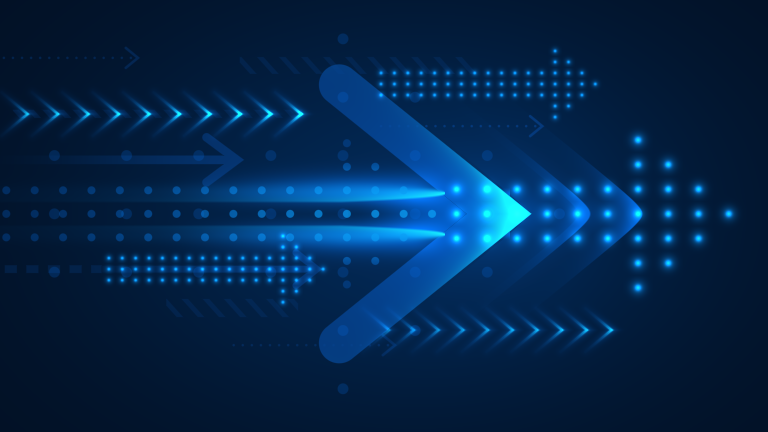
Give the GLSL for this background, as a Shadertoy shader.

```glsl
const vec3 EDGE = vec3(0.006, 0.06, 0.135);
const vec3 CENTRE = vec3(0.01, 0.155, 0.325);
const vec3 STEEL = vec3(0.025, 0.25, 0.54);
const vec3 BLUE = vec3(0.015, 0.44, 0.94);
const vec3 CYAN = vec3(0.09, 0.96, 1.0);
const vec2 TIP = vec2(123.0, 50.5);      // main arrow tip, in percent of height
const vec2 ARM = vec2(-37.0, 29.9);      // reach of one main arm
const float ARM_RADIUS = 4.7;
const float STREAK_END = -20.0;          // streak points, relative to TIP
const float STREAK_OFFSET = 4.8;
const vec2 SMALL_GRID = vec2(3.1, 2.55);
const float ROW_SLOPE = 1.2;

float pixel;

float fill(float d) { return smoothstep(pixel, -pixel, d); }
float bell(float x) { return exp(-x * x); }

// Mitred chevron pointing right: x = distance, y = position along an arm
vec2 chevron(vec2 p, vec2 reach, float radius) {
    vec2 dir = normalize(reach);
    vec2 q = vec2(p.x + radius / dir.y, abs(p.y));
    float h = min(dot(q, dir), length(reach));
    return vec2(length(q - dir * h) - radius, max(h, 0.0));
}

// Distance to dots laid out as an arrow: three-row tail, triangular head
float dotArrow(vec2 p, vec2 spacing, float tail) {
    float col = clamp(round(p.x / spacing.x), -tail, 3.0);
    float rows = col < 0.0 ? 1.0 : 3.0 - col;
    float row = clamp(round(p.y / spacing.y), -rows, rows);
    return length(p - vec2(col, row) * spacing);
}

// Soft bright dot with a halo
float glowDot(float d, float radius) {
    return bell(d / radius) + 0.4 * bell(d / (radius * 2.4));
}

// Row of thin glowing chevrons, brightest at their tips
float chevronRow(vec2 p, float spacing, float count) {
    float i = clamp(round((-p.x - abs(p.y) * ROW_SLOPE) / spacing), 0.0, count - 1.0);
    vec2 c = chevron(p + vec2(i * spacing, 0.0), vec2(-ROW_SLOPE, 1.0) * 5.0, 0.1);
    float line = exp(-c.y / 2.3) * bell(max(c.x, 0.0) / 0.28);
    float blur = 0.32 * exp(-c.y / 4.0) * bell(c.x / 1.0);
    return (line + blur) * (1.0 - 0.4 * i / count);
}

// Slanted strokes inside a box
float hatch(vec2 p, vec2 lo, vec2 hi, float spacing) {
    vec2 b = abs(p - 0.5 * (lo + hi)) - 0.5 * (hi - lo);
    float s = p.x + (p.y - lo.y) * 0.9;
    float stroke = abs(fract(s / spacing) - 0.5) * spacing - 0.75;
    return fill(max(stroke * 0.74, max(b.x, b.y)));
}

// Fine dotted line with a small arrowhead
float dottedArrow(vec2 p, float len) {
    float x = clamp(round(p.x / 2.1) * 2.1, -len, -2.1);
    float dots = length(p - vec2(x, 0.0)) - 0.28;
    return fill(min(dots, chevron(p, vec2(-2.8, 2.3), 0.3).x));
}

// Solid shaft with an open head
float solidArrow(vec2 p, vec2 reach, float radius, float len) {
    float shaft = max(abs(p.y) - radius, abs(p.x + 0.5 * len + 2.0) - 0.5 * len);
    return fill(min(shaft, chevron(p, reach, radius).x));
}

void mainImage(out vec4 fragColor, in vec2 fragCoord) {
    vec2 p = fragCoord * 100.0 / iResolution.y;
    pixel = 75.0 / iResolution.y;
    vec2 q = p - TIP;
    float side = abs(q.y);

    // Background
    vec2 v = (p - vec2(94.0, 50.0)) / vec2(78.0, 52.0);
    vec3 col = mix(EDGE, CENTRE, exp(-1.1 * dot(v, v)));

    // Faint hatching, dotted lines and large dots
    float faint = hatch(p, vec2(55.5, 82.9), vec2(110.0, 86.8), 5.1) * 0.6;
    faint += hatch(p, vec2(38.5, 26.6), vec2(69.0, 30.8), 4.9) * 0.6;
    faint += hatch(p, vec2(3.0, 72.7), vec2(70.0, 74.6), 3.5) * 0.6;
    faint += dottedArrow(p - vec2(32.4, 86.6), 33.0);
    faint += dottedArrow(p - vec2(126.0, 70.8), 38.0) * 1.7;
    faint += dottedArrow(p - vec2(91.9, 20.1), 38.0);
    col = mix(col, STEEL, min(faint * 0.38, 1.0));

    // Side arrows and dashes
    float solid = solidArrow(p - vec2(56.5, 63.0), vec2(-7.0, 5.2), 1.0, 56.0) * smoothstep(-5.0, 65.0, p.x);
    solid += solidArrow(p - vec2(74.6, 37.7), vec2(-4.8, 3.8), 0.8, 49.0) * smoothstep(5.0, 75.0, p.x);
    float dash = max(abs(fract(p.x / 5.0) - 0.5) * 5.0 - 1.4, abs(p.y - 37.7) - 0.9);
    solid += 0.4 * fill(max(dash, p.x - 23.5));
    col = mix(col, STEEL, min(solid * 0.65, 1.0));

    // Echoes of the tip
    for (int i = 0; i < 2; i++) {
        float x = q.x - 13.6 - 12.0 * float(i);
        vec2 echo = chevron(vec2(x - 2.5, sqrt(q.y * q.y + 4.0)), ARM, ARM_RADIUS);
        float shade = exp(min(echo.x, 0.0) / 5.0);
        col = mix(col, BLUE, 0.85 * fill(echo.x) * shade * exp(-echo.y / 7.5));
    }

    // Main arrow
    vec2 arm = chevron(q, ARM, ARM_RADIUS);
    float body = fill(arm.x);
    float heat = exp(-arm.y / 21.0);
    col += BLUE * 0.22 * exp(-length(q + vec2(8.0, 0.0)) / 11.0);
    col = mix(col, mix(STEEL, BLUE, heat), body * mix(0.72, 1.0, heat));
    float core = smoothstep(-42.0, -18.0, q.x) * smoothstep(6.2, 4.5, side) * step(q.x, -5.0);
    col = mix(col, BLUE * 0.85, core * 0.9 * (1.0 - body));
    float outer = smoothstep(-9.5, -6.5, q.x + side * 1.24);
    float rim = exp(min(arm.x, 0.0) / 2.1) * exp(-arm.y / 11.0) * outer;
    float hot = rim + 0.75 * bell(length(q + vec2(4.0, 0.0)) / 6.8);
    col = mix(col, CYAN, min(hot, 1.0) * body);

    // Twin light streaks: crisp inner edge, soft outer side
    float back = max(STREAK_END - q.x, 0.0);
    float dy = side - STREAK_OFFSET;
    float width = 0.15 + 1.9 * sqrt(min(back / 24.0, 1.0));
    float inner = smoothstep(-width - 0.35, -width + 0.35, dy);
    float beam = (dy < 0.0 ? inner : bell(dy / width)) * step(q.x, STREAK_END);
    float haze = smoothstep(68.0, 12.0, back) * smoothstep(STREAK_END + 4.0, STREAK_END - 8.0, q.x);
    col += BLUE * 0.5 * bell(dy / (dy < 0.0 ? 2.6 : 4.0)) * haze;
    col = mix(col, BLUE, beam * 0.8 * exp(-back / 28.0));
    float spark = mix(0.55, 1.0, bell((dy + width) / 1.1));
    col = mix(col, CYAN, beam * spark * exp(-back / 20.0));

    // Flat discs
    float large = fill(dotArrow(p - vec2(79.4, 50.5), vec2(16.7, 13.5), 4.0) - 1.25);
    col = mix(col, BLUE, large * 0.2);
    float discs = fill(dotArrow(p - vec2(80.3, 50.5), vec2(6.57, 5.45), 12.0) - 0.92);
    float lit = smoothstep(0.0, 95.0, p.x) * smoothstep(16.0, 4.0, side);
    col = mix(col, mix(BLUE, CYAN, 0.35 * lit), discs * mix(0.25, 0.75, lit));

    // Glowing dots
    float bright = 1.1 * glowDot(dotArrow(p - vec2(147.7, 50.5), vec2(7.0, 5.7), 6.0), 0.7);
    bright += 0.8 * glowDot(dotArrow(p - vec2(128.5, 80.55), SMALL_GRID, 13.0), 0.36);
    bright += 0.85 * glowDot(dotArrow(p - vec2(65.5, 37.7), SMALL_GRID, 13.0), 0.36);
    col += mix(BLUE, CYAN, 0.3) * bright * 0.85;

    // Chevron rows
    float rows = chevronRow(p - vec2(69.9, 73.6), 7.04, 10.0);
    rows += 0.65 * chevronRow(p - vec2(141.7, 23.6), 5.72, 10.0);
    col += mix(BLUE, CYAN, min(rows, 1.0)) * rows;

    fragColor = vec4(min(col, 1.0), 1.0);
}
```
